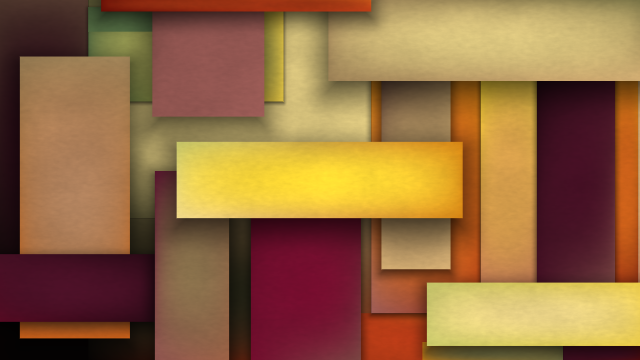
Give the GLSL for this background, as a WebGL 2 fragment shader.

```glsl
#version 300 es
precision highp float;
// Overlapping weathered paper panels in cream, gold, orange and burgundy with soft shadows.

uniform vec2 u_resolution;
out vec4 outColor;

// Palette
const vec3 BLACK  = vec3(0.02, 0.01, 0.01);
const vec3 UMBER  = vec3(0.30, 0.21, 0.17);
const vec3 OLIVE  = vec3(0.33, 0.32, 0.19);
const vec3 GREEN  = vec3(0.36, 0.47, 0.29);
const vec3 TAN    = vec3(0.62, 0.51, 0.34);
const vec3 CLAY   = vec3(0.73, 0.45, 0.32);
const vec3 SAND   = vec3(0.83, 0.68, 0.45);
const vec3 CREAM  = vec3(0.92, 0.83, 0.53);
const vec3 LIME   = vec3(0.79, 0.79, 0.42);
const vec3 YELLOW = vec3(0.93, 0.80, 0.27);
const vec3 GOLD   = vec3(1.00, 0.86, 0.20);
const vec3 AMBER  = vec3(0.84, 0.52, 0.08);
const vec3 ORANGE = vec3(0.80, 0.38, 0.10);
const vec3 RUST   = vec3(0.66, 0.21, 0.08);
const vec3 RED    = vec3(0.40, 0.05, 0.02);
const vec3 MAUVE  = vec3(0.56, 0.33, 0.31);
const vec3 WINE   = vec3(0.46, 0.05, 0.18);
const vec3 PLUM   = vec3(0.27, 0.06, 0.14);

// Surface and shadow settings
const float SHADOW_STRENGTH = 0.78;
const float SHADOW_DROP = 0.3;
const float MOTTLE = 0.16;
const float GRAIN = 0.09;
const vec2 FIBRE_SCALE = vec2(45.0, 95.0);

vec2 hashGradient(vec2 cell) {
  vec2 q = vec2(dot(cell, vec2(127.1, 311.7)), dot(cell, vec2(269.5, 183.3)));
  return 2.0 * fract(sin(q) * 43758.5) - 1.0;
}

float gradientNoise(vec2 p) {
  vec2 i = floor(p), f = fract(p);
  vec2 w = f * f * f * (f * (f * 6.0 - 15.0) + 10.0);
  vec2 e = vec2(0.0, 1.0);
  float low = mix(dot(hashGradient(i), f), dot(hashGradient(i + e.yx), f - e.yx), w.x);
  float high = mix(dot(hashGradient(i + e), f - e), dot(hashGradient(i + 1.0), f - 1.0), w.x);
  return mix(low, high, w.y);
}

float fbm(vec2 p) {
  float sum = 0.0, gain = 0.5;
  for (int i = 0; i < 4; i++) {
    sum += gain * gradientNoise(p);
    p = p * 2.03 + 17.0;
    gain *= 0.5;
  }
  return sum;
}

float boxDistance(vec2 p, vec2 halfSize) {
  vec2 d = abs(p) - halfSize;
  return length(max(d, 0.0)) + min(max(d.x, d.y), 0.0);
}

// Box is left, bottom, right, top as canvas fractions; lift sets the shadow spread.
void panel(inout vec3 color, vec2 uv, vec4 box, vec3 topLeft, vec3 topRight,
           vec3 bottomLeft, vec3 bottomRight, vec3 middle, float lift) {
  vec2 aspect = vec2(u_resolution.x / u_resolution.y, 1.0);
  vec2 p = (uv - 0.5 * (box.xy + box.zw)) * aspect;
  vec2 halfSize = 0.5 * (box.zw - box.xy) * aspect;
  if (lift > 0.0) {
    float d = boxDistance(p + vec2(0.0, SHADOW_DROP * lift), halfSize);
    color *= 1.0 - SHADOW_STRENGTH * (1.0 - smoothstep(-lift, lift, d));
  }
  vec2 t = clamp((uv - box.xy) / (box.zw - box.xy), 0.0, 1.0);
  vec3 fill = mix(mix(bottomLeft, bottomRight, t.x), mix(topLeft, topRight, t.x), t.y);
  vec2 bump = 4.0 * t * (1.0 - t);
  fill = mix(fill, middle, sqrt(bump.x) * bump.y);
  color = mix(color, fill, clamp(0.5 - boxDistance(p, halfSize) * u_resolution.y, 0.0, 1.0));
}

void main() {
  vec2 uv = gl_FragCoord.xy / u_resolution;
  vec3 c = BLACK;

  // Back wall
  panel(c, uv, vec4(-0.01, 0.20, 0.138, 1.01), UMBER, UMBER * 1.1, BLACK, BLACK, PLUM * 0.6, 0.0);
  panel(c, uv, vec4(0.138, 0.394, 0.58, 1.01), OLIVE, CREAM, OLIVE * 0.6, CREAM, CREAM * 0.95, 0.0);
  panel(c, uv, vec4(0.138, -0.01, 0.58, 0.394), OLIVE * 0.6, TAN, BLACK, RUST, OLIVE * 0.4, 0.0);
  panel(c, uv, vec4(0.138, 0.718, 0.443, 0.98), GREEN * 0.7, YELLOW, GREEN, YELLOW, LIME * 0.8, 0.012);
  panel(c, uv, vec4(0.138, 0.912, 0.30, 0.98), GREEN * 0.7, GREEN, GREEN * 0.9, GREEN, GREEN, 0.0);

  // Right columns
  panel(c, uv, vec4(0.564, -0.01, 0.70, 0.13), RUST, ORANGE, RUST, RUST, RUST * 1.1, 0.0);
  panel(c, uv, vec4(0.66, -0.01, 0.88, 0.05), AMBER, OLIVE, AMBER, OLIVE * 1.4, OLIVE * 1.5, 0.0);
  panel(c, uv, vec4(0.88, -0.01, 1.01, 0.05), PLUM, RED, PLUM, RED, PLUM, 0.0);
  panel(c, uv, vec4(0.58, 0.13, 0.751, 0.79), AMBER, AMBER, MAUVE * 1.1, RUST, ORANGE, 0.02);
  panel(c, uv, vec4(0.961, 0.20, 0.997, 0.79), AMBER, AMBER, RUST, RUST * 0.8, ORANGE, 0.0);
  panel(c, uv, vec4(0.997, 0.20, 1.01, 0.84), SAND, SAND, CLAY, CLAY, SAND, 0.0);
  panel(c, uv, vec4(0.751, 0.20, 0.839, 0.79), GOLD, YELLOW, CLAY, CLAY, SAND * vec3(1.0, 0.9, 0.65), 0.015);
  panel(c, uv, vec4(0.839, 0.20, 0.961, 0.79), PLUM * 0.4, PLUM, PLUM, MAUVE * 0.85, PLUM, 0.02);
  panel(c, uv, vec4(0.596, 0.252, 0.704, 0.79), UMBER * 1.2, TAN, SAND, SAND, TAN, 0.035);

  // Left and lower panels
  panel(c, uv, vec4(0.031, 0.06, 0.203, 0.843), TAN * 0.9, TAN, ORANGE, ORANGE, CLAY * vec3(0.94, 1.12, 1.13), 0.075);
  panel(c, uv, vec4(-0.01, 0.106, 0.242, 0.294), PLUM, PLUM * 0.6, WINE * 0.75, PLUM * 0.6, PLUM * 1.1, 0.04);
  panel(c, uv, vec4(0.242, -0.01, 0.358, 0.525), PLUM * 1.3, TAN * 0.8, MAUVE, CLAY * 0.85, TAN * 0.85, 0.05);
  panel(c, uv, vec4(0.392, -0.01, 0.564, 0.42), WINE * 0.8, WINE * 0.8, WINE, MAUVE * 0.85, WINE, 0.03);
  panel(c, uv, vec4(0.667, 0.039, 1.01, 0.215), LIME * 0.95, YELLOW, LIME, YELLOW, CREAM, 0.055);

  // Front layer
  panel(c, uv, vec4(0.238, 0.676, 0.413, 0.98), MAUVE * 0.8, MAUVE, MAUVE, MAUVE * 1.1, MAUVE * 1.03, 0.09);
  panel(c, uv, vec4(0.276, 0.394, 0.723, 0.606), LIME, AMBER, CREAM, AMBER, GOLD, 0.09);
  panel(c, uv, vec4(0.513, 0.775, 1.01, 1.01), TAN, OLIVE * 1.3, TAN, SAND, CREAM * 0.94, 0.09);
  panel(c, uv, vec4(0.158, 0.968, 0.58, 1.01), RED, ORANGE, RED, RUST * 1.15, RUST * 0.9, 0.06);

  // Stained, fibrous paper surface
  vec2 p = gl_FragCoord.xy / u_resolution.y;
  c *= 1.0 + MOTTLE * fbm(p * vec2(5.0, 8.0)) + GRAIN * fbm(p * FIBRE_SCALE);
  outColor = vec4(clamp(c, 0.0, 1.0), 1.0);
}
```
